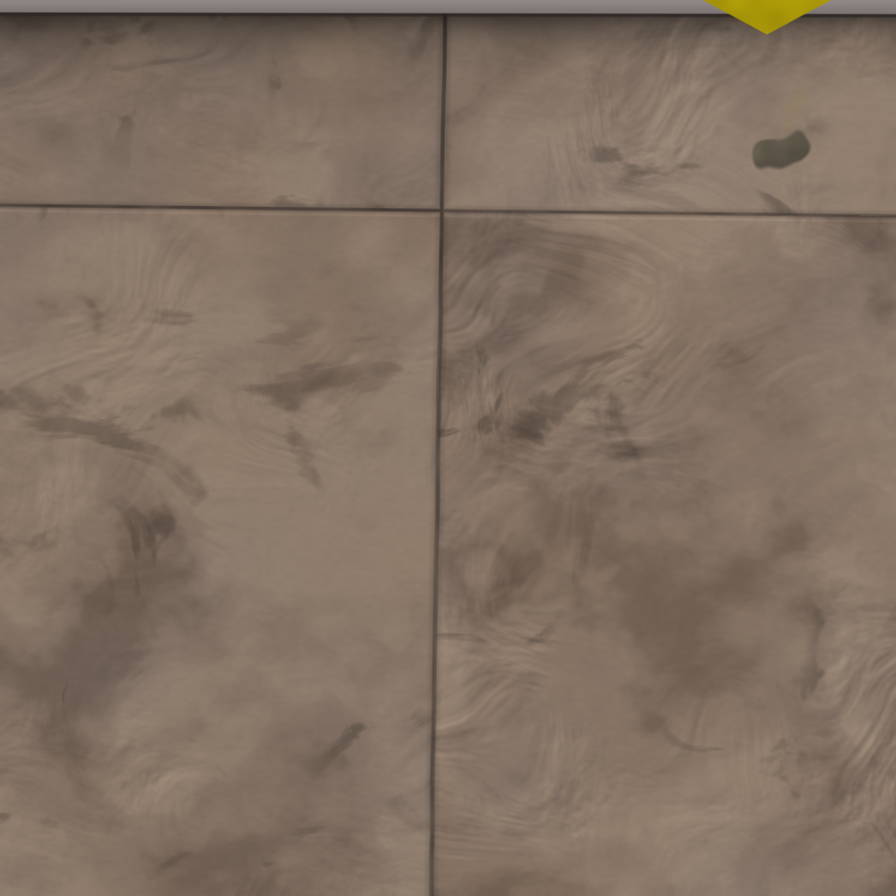
Give the GLSL for this texture, as a three.js fragment shader.

```glsl
#define JOINT_X 0.481
#define JOINT_Y 0.771
#define JOINT_WIDTH 0.0032
#define RAIL_EDGE 0.986
#define SHADOW_DEPTH 0.56
#define RELIEF 0.30
#define STONE_MID vec3(0.515, 0.445, 0.392)
#define STONE_LIGHT vec3(0.565, 0.492, 0.430)
#define STONE_DARK vec3(0.435, 0.370, 0.322)
#define JOINT_COLOR vec3(0.255, 0.220, 0.200)
#define RAIL_COLOR vec3(0.520, 0.490, 0.485)
#define TAG_COLOR vec3(0.660, 0.590, 0.030)

varying vec2 vUv;

float hash(vec2 p) {
  vec3 q = fract(vec3(p.xyx) * 0.1031);
  q += dot(q, q.yzx + 33.33);
  return fract((q.x + q.y) * q.z);
}

float noise(vec2 p) {
  vec2 i = floor(p), f = fract(p);
  f = f * f * (3.0 - 2.0 * f);
  return mix(mix(hash(i), hash(i + vec2(1.0, 0.0)), f.x),
             mix(hash(i + vec2(0.0, 1.0)), hash(i + vec2(1.0)), f.x), f.y);
}

float fbm(vec2 p) {
  float sum = 0.0, amp = 0.5;
  for (int i = 0; i < 5; i++) {
    sum += amp * noise(p);
    p = mat2(1.6, 1.2, -1.2, 1.6) * p + 7.3;
    amp *= 0.5;
  }
  return sum;
}

// Warped height field that forms the flaky scuffs
float relief(vec2 p) {
  vec2 warp = vec2(noise(p * 9.0), noise(p * 9.0 + 31.0));
  return fbm(p * vec2(15.0, 20.0) + warp * 3.5);
}

float line(float d, float width) {
  return 1.0 - smoothstep(width * 0.25, width, abs(d));
}

vec3 stone(vec2 uv, vec2 tile) {
  vec2 p = uv + tile * vec2(5.3, 8.7) + 2.0;

  // Broad clouds and finer mottling
  float cloud = fbm(p * 4.5 + 1.8 * fbm(p * 6.0 + 11.0));
  float mottle = fbm(p * vec2(15.0, 22.0));
  float tone = (cloud - 0.47) * 1.7 + (mottle - 0.48) * 0.75;
  vec3 color = mix(STONE_MID, STONE_LIGHT, smoothstep(-0.05, 0.42, tone));
  color = mix(color, STONE_DARK, smoothstep(0.02, 0.50, -tone));

  // Lit flakes, rougher on the right-hand tiles
  float slope = relief(p) - relief(p + vec2(-0.003, 0.004));
  float patches = smoothstep(0.38, 0.66, fbm(p * 7.0 + 19.0));
  color *= 1.0 + slope * RELIEF * (0.35 + 1.8 * patches) * (0.7 + 0.6 * tile.x);

  // Dark pits in scattered clusters
  float pit = smoothstep(0.59, 0.74, relief(p + 4.0)) * patches;
  color *= 1.0 - 0.20 * pit;

  // Faint warm and cool drift, then fine grain
  color += (noise(p * 8.0 + 3.0) - 0.5) * vec3(0.012, 0.0, -0.016);
  color *= 1.0 + 0.025 * (noise(p * vec2(150.0, 260.0)) - 0.5);
  return color * (0.985 + 0.025 * tile.x);
}

void main() {
  vec2 uv = vUv;

  // Slightly skewed joints divide the floor into tiles
  float dx = uv.x - JOINT_X - 0.016 * uv.y + 0.0012 * (noise(uv.yy * 14.0) - 0.5);
  float dy = uv.y - JOINT_Y + 0.012 * uv.x;
  vec2 tile = step(vec2(0.0), vec2(dx, dy));
  vec3 color = stone(uv, tile);

  // Joints: soft halo, pale lip and worn dark core
  float wear = 0.65 + 0.35 * noise(uv * 35.0);
  float upper = smoothstep(0.62, 0.72, uv.y);
  color *= 1.0 - 0.10 * max(line(dx, 0.010), line(dy, 0.008));
  color *= 1.0 + 0.09 * line(dy + 0.0055, 0.003);
  float vertical = line(dx, JOINT_WIDTH * (1.25 - 0.15 * upper)) * mix(0.72, 1.0, upper);
  float across = line(dy, JOINT_WIDTH * 0.9) * mix(0.95, 0.75, tile.x);
  color = mix(color, JOINT_COLOR, max(vertical, across) * wear);

  // Greenish stain with a pale scrape above it
  vec2 s = uv - vec2(0.870, 0.831);
  s.y -= 0.22 * s.x;
  s += 0.008 * (vec2(noise(uv * 55.0), noise(uv * 55.0 + 9.0)) - 0.5);
  float spot = length(vec2(max(abs(s.x) - 0.016, 0.0), s.y)) - 0.0165;
  vec3 stain = vec3(0.335, 0.310, 0.260) * (0.9 + 0.25 * noise(uv * 70.0));
  float scrape = line(s.x - 0.016 - 0.25 * (s.y - 0.045), 0.014);
  scrape *= smoothstep(0.018, 0.030, s.y) * (1.0 - smoothstep(0.055, 0.075, s.y));
  color = mix(color, vec3(0.560, 0.490, 0.385), 0.55 * scrape);
  color = mix(color, stain, 0.9 * (1.0 - smoothstep(-0.003, 0.003, spot)));

  // Shadow under the rail, deeper toward the left
  float edge = RAIL_EDGE - 0.002 * uv.x;
  float below = max(edge - uv.y, 0.0);
  color *= 1.0 - SHADOW_DEPTH * exp(-below / mix(0.036, 0.022, uv.x));
  color = mix(color, vec3(0.17, 0.15, 0.14), 0.75 * line(below - 0.001, 0.004));

  // Rail along the top
  vec3 rail = RAIL_COLOR * (0.94 + 0.14 * smoothstep(edge, 1.0, uv.y));
  color = mix(color, rail, smoothstep(edge - 0.001, edge + 0.0015, uv.y));

  // Pointed tag overlapping the rail
  vec2 t = vec2(abs(uv.x - 0.856), uv.y - 0.966);
  float tag = max(t.x - 0.008 - t.y * 1.85, t.x - 0.071) * 0.5;
  vec3 tagColor = TAG_COLOR * (0.94 + 0.12 * noise(uv * 45.0));
  color = mix(color, tagColor, 1.0 - smoothstep(-0.001, 0.0015, tag));

  gl_FragColor = vec4(color, 1.0);
}
```
